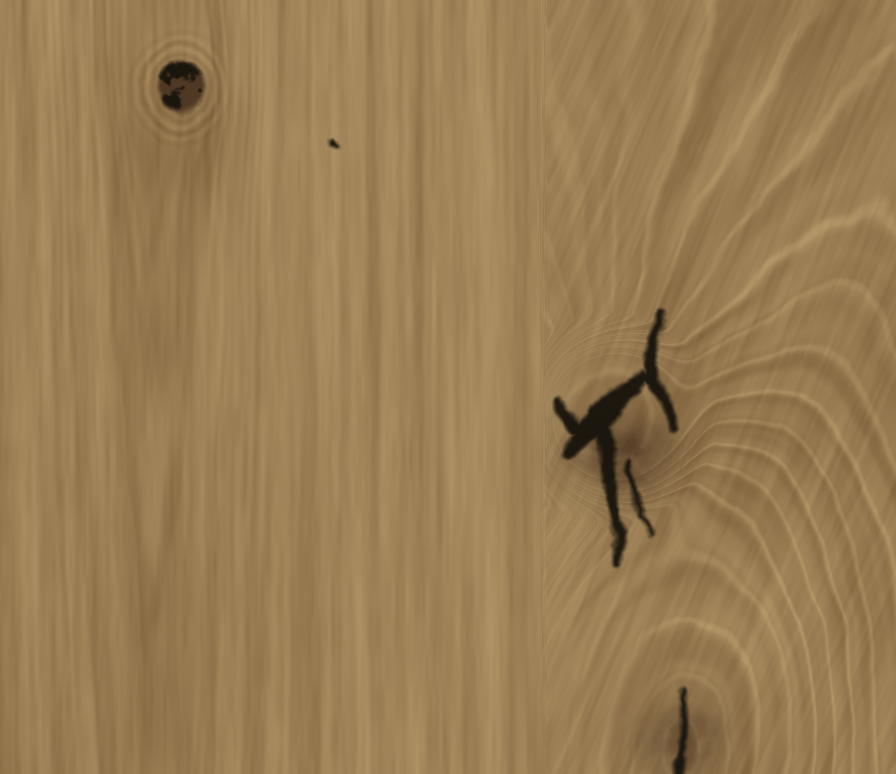
Give the GLSL for this texture, as a WebGL 1 fragment shader.

```glsl
precision highp float;
// Oak veneer: two boards with cathedral grain, knots and black cracks.

uniform vec2 u_resolution;

#define SEAM_X 0.70
#define KNOT_A vec2(0.233, 0.887)
#define KNOT_B vec2(0.790, 0.460)
#define KNOT_C vec2(0.881, 0.040)
#define LEFT_RINGS 46.0
#define RIGHT_RINGS 17.0
#define FIBER_CONTRAST 0.38
#define CRACK_SOFT 0.006
#define DARK_WOOD vec3(0.47, 0.35, 0.21)
#define LIGHT_WOOD vec3(0.68, 0.57, 0.39)
#define KNOT_BROWN vec3(0.31, 0.22, 0.14)
#define INK vec3(0.09, 0.075, 0.045)

float hash(vec2 p) {
  return fract(sin(dot(p, vec2(127.1, 311.7))) * 43758.5453);
}

float noise(vec2 p) {
  vec2 i = floor(p), f = fract(p);
  f = f * f * (3.0 - 2.0 * f);
  return mix(mix(hash(i), hash(i + vec2(1.0, 0.0)), f.x),
             mix(hash(i + vec2(0.0, 1.0)), hash(i + 1.0), f.x), f.y);
}

float fbm(vec2 p) {
  float sum = 0.0, amp = 0.53;
  for (int i = 0; i < 4; i++) {
    sum += amp * noise(p);
    p = p * 2.03 + 17.3;
    amp *= 0.5;
  }
  return sum;
}

// Soft round blot: 1 at the centre, fading outwards
float blot(vec2 p, vec2 center, vec2 radius) {
  vec2 q = (p - center) / radius;
  return exp(-dot(q, q));
}

// Tapering line from a to b
float crack(vec2 p, vec2 a, vec2 b, float width) {
  vec2 pa = p - a, ba = b - a;
  float h = clamp(dot(pa, ba) / dot(ba, ba), 0.0, 1.0);
  float d = length(pa - ba * h) - width * (1.0 - 0.6 * h);
  return 1.0 - smoothstep(-0.5 * CRACK_SOFT, CRACK_SOFT, d);
}

// Nested V grain that parts around the small knot
float leftField(vec2 p) {
  float d = p.x - 0.20 + 0.012 * (noise(p * vec2(3.0, 4.0)) - 0.5);
  d -= 0.75 * (p.x - KNOT_A.x) * blot(p, KNOT_A, vec2(0.06, 0.10));
  float jag = 0.016 * (noise(p * vec2(70.0, 7.0)) - 0.5);
  float heart = exp(-60.0 * d * d);
  return sqrt(d * d + 0.0005) + (jag - 0.11 * p.y) * heart;
}

// Rays from the cracked knot, folding down over a slanted axis
float rightField(vec2 p) {
  vec2 q = p - KNOT_B;
  float u = p.x - (0.88 + 0.38 * (p.y - 0.08));
  float f = 0.3 * atan(q.y, q.x) + 0.5 * (u + sqrt(u * u + 0.0008));
  vec2 c = p - KNOT_C;
  float arch = length(c * vec2(1.5, 0.9)) - 0.45;
  f = mix(f, arch, 1.0 - smoothstep(0.16, 0.30, length(c * vec2(1.1, 0.8))));
  f = mix(f, length(q), 1.0 - smoothstep(0.07, 0.14, length(q)));
  return f + 0.05 * (fbm(p * 7.0) - 0.5);
}

float leftTone(vec2 p) {
  float f = leftField(p);
  float bands = noise(vec2(f * LEFT_RINGS, p.y * 1.3));
  float lines = noise(vec2(f * LEFT_RINGS * 2.7, p.y * 2.0 + 9.0));
  float heart = blot(p, vec2(0.19, 0.45), vec2(0.13, 0.9));
  float tone = 0.75 - 0.13 * heart;
  tone += (0.20 + 0.26 * heart) * (bands - 0.5) + 0.26 * (lines - 0.5);
  return tone - 0.22 * blot(p, vec2(0.25, 0.82), vec2(0.07, 0.08));
}

float rightTone(vec2 p) {
  float f = rightField(p);
  float s = fract(f * RIGHT_RINGS);
  float edge = smoothstep(0.78, 0.88, s) * (1.0 - smoothstep(0.91, 1.0, s));
  float shade = smoothstep(0.0, 0.65, s) * (1.0 - smoothstep(0.68, 0.85, s));
  float figure = 0.35 + 0.65 * smoothstep(0.0, 0.25, p.x - SEAM_X);
  float tone = 0.69 + figure * (0.22 * edge - 0.18 * shade);
  tone += 0.26 * (noise(vec2(f * 75.0, length(p - KNOT_B) * 5.0)) - 0.5);
  tone += 0.35 * (fbm(p * vec2(6.0, 4.0)) - 0.5);
  return tone - 0.22 * blot(p, KNOT_B + vec2(0.12, 0.02), vec2(0.13, 0.15));
}

void main() {
  vec2 p = gl_FragCoord.xy / u_resolution.y;
  float board = smoothstep(SEAM_X - 0.004, SEAM_X + 0.008, p.x);
  float tone = mix(leftTone(p), rightTone(p), board);

  // Fine fibres lean with the right board's grain
  vec2 g = vec2(p.x - board * 0.42 * p.y, p.y);
  float fibers = 0.6 * noise(g * vec2(130.0, 5.0)) + 0.4 * noise(g * vec2(230.0, 22.0));
  tone += FIBER_CONTRAST * (fibers - 0.5);

  // Pale rings around the small knot
  vec2 a = (p - KNOT_A) * vec2(1.1, 0.95);
  float ra = length(a) + 0.012 * (fbm(p * 30.0) - 0.5);
  tone += 0.17 * sin(ra * 420.0) * exp(-pow((ra - 0.052) / 0.018, 2.0));
  vec3 color = mix(DARK_WOOD, LIGHT_WOOD, clamp(tone, -0.15, 1.08));

  // Brown knot hearts
  float mottling = fbm(p * 45.0);
  float heartA = 1.0 - smoothstep(0.027, 0.038, ra);
  float heartB = 0.75 * blot(p, vec2(0.805, 0.415), vec2(0.065, 0.05));
  float heartC = 0.55 * blot(p, KNOT_C, vec2(0.06, 0.055));
  float brown = max(heartA, max(heartB, heartC) * (0.5 + mottling));
  color = mix(color, KNOT_BROWN, clamp(brown, 0.0, 1.0));

  // Black cracks with ragged edges
  vec2 w = p + 0.020 * (vec2(fbm(p * 26.0), fbm(p * 26.0 + 40.0)) - 0.5);
  float ink = crack(w, vec2(0.840, 0.515), vec2(0.855, 0.600), 0.007);
  ink = max(ink, crack(w, vec2(0.780, 0.465), vec2(0.830, 0.515), 0.016));
  ink = max(ink, crack(w, vec2(0.785, 0.465), vec2(0.732, 0.415), 0.017));
  ink = max(ink, crack(w, vec2(0.745, 0.447), vec2(0.722, 0.478), 0.009));
  ink = max(ink, crack(w, vec2(0.780, 0.455), vec2(0.802, 0.275), 0.009));
  ink = max(ink, crack(w, vec2(0.813, 0.398), vec2(0.837, 0.307), 0.003));
  ink = max(ink, crack(w, vec2(0.843, 0.520), vec2(0.870, 0.443), 0.008));
  ink = max(ink, crack(w, vec2(0.878, -0.02), vec2(0.882, 0.104), 0.005));
  ink = max(ink, crack(w, vec2(0.428, 0.811), vec2(0.434, 0.809), 0.004));
  ink = max(ink, heartA * smoothstep(0.48, 0.62, mottling));
  gl_FragColor = vec4(mix(color, INK, 0.95 * ink), 1.0);
}
```
